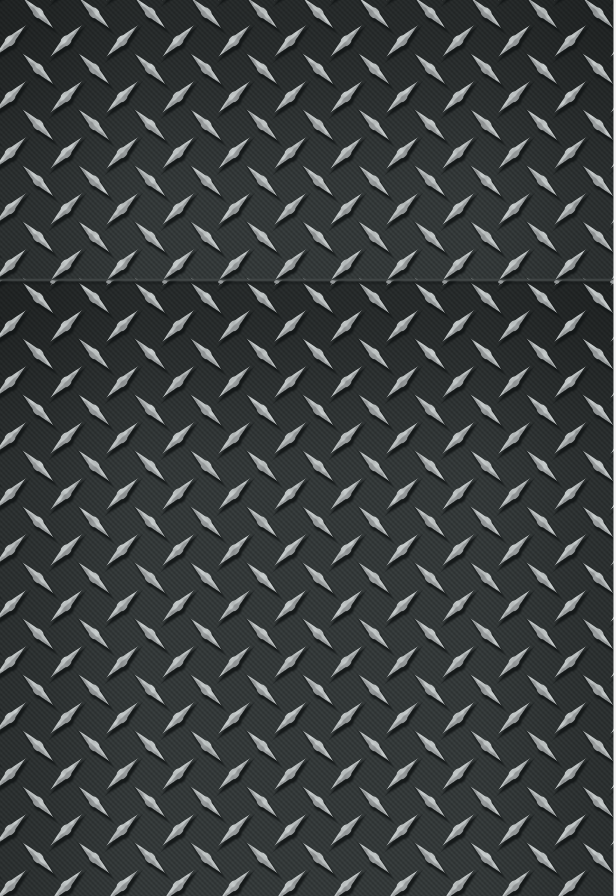
This texture is drawn by a Shadertoy shader. Its source:

```glsl
// Dark steel tread plate: a square lattice holding two crossed sets of raised,
// spindle-shaped lugs (11 repeats across, 16 down) over a fine diagonal hatch.
// Lugs are distance fields with a lit flank and soft shadow; a seam joins two sheets.

#define REPEATS_DOWN 16.0
#define LUG_LENGTH 0.37      // half length, in repeats
#define LUG_WIDTH 0.068      // half width of the spindle
#define SHOULDER 0.018       // extra half width at the middle
#define SEAM_Y 11.0          // height of the joint, in repeats
#define SHEET_SHIFT 0.09     // offset of the upper sheet
#define HATCH_FREQ 11.0
#define HATCH_DEPTH 0.09
#define WEAR 0.12
#define MARGIN 0.045         // pale strip at the right edge, in repeats

const float TAU = 6.2831853;
const vec3 STEEL = vec3(0.195, 0.215, 0.216);
const vec3 SHADOW = vec3(0.070, 0.085, 0.087);
const vec3 SEAM_LINE = vec3(0.27, 0.29, 0.29);
const vec3 RIM = vec3(0.40, 0.42, 0.42);
const vec3 FLANK = vec3(0.58, 0.595, 0.60);
const vec3 FACE = vec3(0.74, 0.76, 0.76);
const vec3 PALE = vec3(0.95);

float hash(vec2 p) {
    return fract(sin(dot(p, vec2(127.1, 311.7))) * 43758.5);
}

vec2 gradient(vec2 cell) {
    float a = TAU * hash(cell);
    return vec2(cos(a), sin(a));
}

float gradientNoise(vec2 p) {
    vec2 i = floor(p), f = fract(p);
    vec2 u = f * f * f * (f * (f * 6.0 - 15.0) + 10.0);
    vec2 e = vec2(1.0, 0.0);
    float low = mix(dot(gradient(i), f), dot(gradient(i + e), f - e), u.x);
    float high = mix(dot(gradient(i + e.yx), f - e.yx),
                     dot(gradient(i + e.xx), f - e.xx), u.x);
    return mix(low, high, u.y);
}

// Signed distance to one set of lugs (x) and upward offset from its ridge (y).
// lean is +1 for rising lugs and -1 for falling ones.
vec2 lugSet(vec2 p, float centre, float lean) {
    vec2 q = fract(p - centre + 0.5) - 0.5;
    float along = abs(q.x + lean * q.y) * 0.7071;
    float across = (q.y - lean * q.x) * 0.7071;
    float taper = 1.0 - pow(along / LUG_LENGTH, 1.35);
    float halfWidth = LUG_WIDTH * taper + SHOULDER * smoothstep(0.09, 0.04, along);
    return vec2(abs(across) - halfWidth, across);
}

// Nearest lug of either set.
vec2 lugs(vec2 p) {
    vec2 rising = lugSet(p, 0.18, 1.0);
    vec2 falling = lugSet(p, 0.68, -1.0);
    return rising.x < falling.x ? rising : falling;
}

void mainImage(out vec4 fragColor, in vec2 fragCoord) {
    float pixel = REPEATS_DOWN / iResolution.y;
    vec2 p = fragCoord * pixel;
    float across = fragCoord.x / iResolution.x;
    float aboveSeam = step(SEAM_Y, p.y);
    vec2 sheet = p - vec2(0.0, SHEET_SHIFT * aboveSeam);

    // Hatched steel, dimmer toward the top of each sheet and both sides
    float hatch = sin(TAU * HATCH_FREQ * (p.x + p.y))
                + 0.3 * sin(TAU * HATCH_FREQ * (p.x - p.y));
    float sheetTop = mix(SEAM_Y, REPEATS_DOWN, aboveSeam);
    float light = mix(0.76, 1.03, smoothstep(0.0, 4.0, sheetTop - p.y));
    light *= mix(0.84, 1.0, smoothstep(0.0, 0.25, min(across, 1.0 - across)));
    vec3 color = STEEL * light * (1.0 + HATCH_DEPTH * hatch);

    // Shadow below and to the right of the lugs
    float shade = smoothstep(0.045, -0.02, lugs(sheet + vec2(-0.03, 0.06)).x);
    color = mix(color, SHADOW, 0.9 * shade);

    // Lugs: bright upper face, greyer lower flank, dark rim, mottled wear
    vec2 lug = lugs(sheet);
    float wear = gradientNoise(sheet * 9.0);
    vec3 metal = mix(FLANK, FACE, smoothstep(-0.015, 0.015, lug.y + 0.02 * wear));
    metal = mix(metal, RIM, smoothstep(-0.012, 0.0, lug.x) * smoothstep(0.0, -0.03, lug.y));
    metal *= 1.0 + WEAR * wear;
    color = mix(color, metal, smoothstep(0.6 * pixel, -0.6 * pixel, lug.x));

    // Seam: pale line, dark groove and clipped lug tips
    float fromSeam = p.y - SEAM_Y;
    float groove = smoothstep(0.05, 0.0, abs(fromSeam + 0.05));
    color = mix(color, SHADOW, 0.4 * groove);
    float line = smoothstep(0.015 + pixel, 0.015, abs(fromSeam));
    color = mix(color, SEAM_LINE, 0.75 * line);
    vec2 tip = vec2(fract(p.x - 0.94 + 0.5) - 0.5, fromSeam + 0.035);
    float tipDistance = length(tip * vec2(0.7, 1.0)) - 0.022;
    color = mix(color, FLANK, smoothstep(pixel, 0.0, tipDistance));

    // Pale margin along the right edge
    float fromRight = iResolution.x * pixel - p.x;
    color = mix(color, PALE, smoothstep(0.5 * pixel, -0.5 * pixel, fromRight - MARGIN));

    fragColor = vec4(color, 1.0);
}
```
